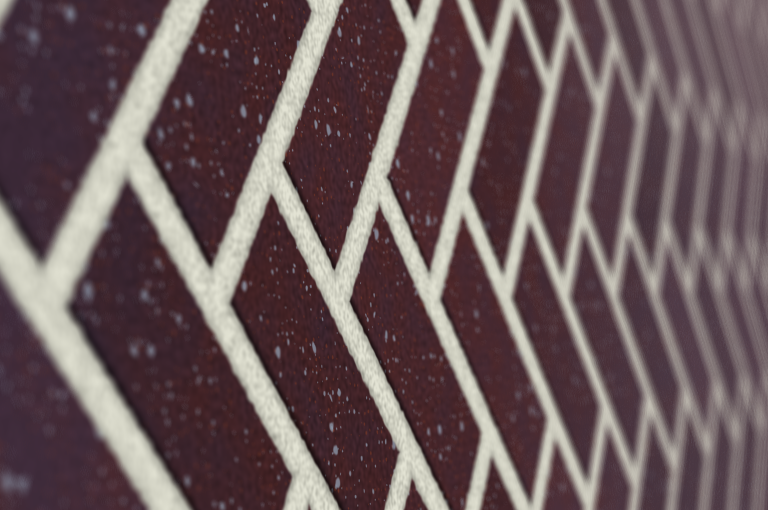
This texture is drawn by a Shadertoy shader. Its source:

```glsl
// Herringbone brick wall receding to the right, with pale mortar and shallow focus.

const float BRICK_RATIO = 2.2;      // brick length over its width
const float MORTAR_HALF = 0.115;    // half joint width, in brick widths
const float VANISH_X = 2.197;       // where the courses converge
const float HORIZON_Y = 0.44;
const float TILT = 0.12;            // lean of the vanishing line
const float NEAR_DIST = 2.09;
const float RECESSION = 0.185;      // depth gained per repeat
const float COURSE_SCALE = 0.3555;  // height of one zigzag tooth
const float FOCUS_DEPTH = 1.36;
const float BLUR_SIZE = 0.034;
const float MIN_BLUR = 0.0013;
const int BLUR_SAMPLES = 28;

const vec3 BRICK_PURPLE = vec3(0.225, 0.155, 0.210);
const vec3 BRICK_RED = vec3(0.275, 0.140, 0.150);
const vec3 RUST = vec3(0.50, 0.23, 0.15);
const vec3 SPECK = vec3(0.57, 0.62, 0.69);
const vec3 MORTAR_LIGHT = vec3(0.89, 0.89, 0.83);
const vec3 MORTAR_DARK = vec3(0.68, 0.68, 0.63);
const vec3 HAZE = vec3(0.50, 0.42, 0.44);

vec2 hash2(vec2 p) {
    vec3 h = fract(p.xyx * vec3(0.1031, 0.1030, 0.0973));
    h += dot(h, h.yzx + 33.33);
    return fract((h.xx + h.yz) * h.zy);
}

float gradientCorner(vec2 cell, vec2 offset) {
    return dot(hash2(cell) * 2.0 - 1.0, offset);
}

float gradientNoise(vec2 p) {
    vec2 i = floor(p), f = p - i;
    vec2 u = f * f * f * (f * (f * 6.0 - 15.0) + 10.0);
    vec2 e = vec2(1.0, 0.0);
    return mix(mix(gradientCorner(i, f), gradientCorner(i + e, f - e), u.x),
               mix(gradientCorner(i + e.yx, f - e.yx), gradientCorner(i + 1.0, f - 1.0), u.x), u.y);
}

// Randomly sized round flecks, one per cell
float flecks(vec2 p, float density) {
    vec2 cell = floor(p);
    vec2 r = hash2(cell + 71.0);
    vec2 center = 0.5 + 0.4 * (hash2(cell) - 0.5);
    float radius = mix(0.10, 0.30, r.y * r.y);
    float d = length(p - cell - center) + 0.12 * gradientNoise(p * 4.0);
    return step(r.x, density) * (1.0 - smoothstep(radius * 0.5, radius, d));
}

float depthAt(vec2 pos) {
    return NEAR_DIST / (VANISH_X - pos.x + TILT * (HORIZON_Y - pos.y));
}

// Canvas position to wall: x counts repeats, y counts zigzag teeth
vec2 wallAt(vec2 pos) {
    float depth = depthAt(pos);
    float drop = (HORIZON_Y - pos.y) * depth;
    return vec2((depth - 1.0) / RECESSION + 0.06 + 0.128 * drop,
                (0.043 - drop) / COURSE_SCALE);
}

// Returns edge distance, distance from the shaded edge, and brick id
vec4 herringbone(vec2 wall) {
    vec4 best = vec4(-1.0);
    for (int n = -1; n <= 1; n++) {
        float rise = wall.y - 2.0 * BRICK_RATIO * float(n);
        vec2 diag = wall.x + vec2(-0.5, 0.5) * rise;
        for (int lean = 0; lean < 2; lean++) {
            bool rising = lean == 0;
            float index = floor(rising ? diag.x : diag.y);
            vec2 local = diag - index - vec2(0.0, rising ? 1.0 : 0.0);
            vec2 size = rising ? vec2(1.0, BRICK_RATIO) : vec2(BRICK_RATIO, 1.0);
            vec2 edge = min(local, size - local);
            float d = min(edge.x, edge.y);
            if (d > best.x) best = vec4(d, local.y, index, float(2 * n + lean));
        }
    }
    return best;
}

vec3 wallColor(vec2 pos) {
    vec2 wall = wallAt(pos);
    vec4 brick = herringbone(wall);
    vec2 grain = wall * vec2(1.0, 0.5);   // equal scale both ways on the wall

    // Fired clay with rust grains and pale flecks
    float patches = gradientNoise(grain * 5.0);
    float tone = hash2(brick.zw + 19.0).x;
    float warmth = 1.0 - smoothstep(0.15, 0.75, abs(pos.x - 0.72));
    vec3 clay = mix(BRICK_PURPLE, BRICK_RED, clamp(warmth * 0.8 + patches * 0.7, 0.0, 1.0));
    clay *= 0.88 + 0.24 * tone + 0.35 * gradientNoise(grain * 36.0);
    clay = mix(clay, RUST, 0.6 * flecks(grain * 27.0 + 5.0, 0.3));
    float density = clamp(0.28 + patches, 0.05, 0.6);
    clay = mix(clay, SPECK, 0.75 * flecks(grain * 10.0, density));
    clay = mix(clay, SPECK, 0.7 * flecks(grain * 23.0 + 9.0, density));
    clay *= mix(0.4, 1.0, smoothstep(0.0, 0.07, brick.y - MORTAR_HALF));

    // Sandy mortar with slightly ragged borders
    float sand = gradientNoise(grain * 45.0) + 0.5 * gradientNoise(grain * 14.0);
    vec3 mortar = mix(MORTAR_DARK, MORTAR_LIGHT, clamp(0.75 + sand, 0.0, 1.0));
    mortar *= 1.0 - 0.2 * smoothstep(0.4, 1.0, brick.x / MORTAR_HALF);
    float border = MORTAR_HALF + 0.02 * gradientNoise(grain * 24.0);
    return mix(mortar, clay, smoothstep(-0.012, 0.012, brick.x - border));
}

void mainImage(out vec4 fragColor, in vec2 fragCoord) {
    vec2 pos = fragCoord / iResolution.y;

    // Lens blur: golden-angle samples over the circle of confusion
    float radius = MIN_BLUR + BLUR_SIZE * max(abs(1.0 - FOCUS_DEPTH / depthAt(pos)) - 0.04, 0.0);
    vec3 color = vec3(0.0);
    for (int i = 0; i < BLUR_SAMPLES; i++) {
        float angle = 2.39996 * float(i);
        float reach = radius * sqrt((float(i) + 0.5) / float(BLUR_SAMPLES));
        color += wallColor(pos + reach * vec2(cos(angle), sin(angle)));
    }
    color /= float(BLUR_SAMPLES);

    // Pale haze toward the far side, strongest at the top
    float haze = smoothstep(0.9, 1.6, pos.x) * mix(0.35, 0.7, smoothstep(0.5, 1.0, pos.y));
    fragColor = vec4(mix(color, HAZE, haze), 1.0);
}
```
